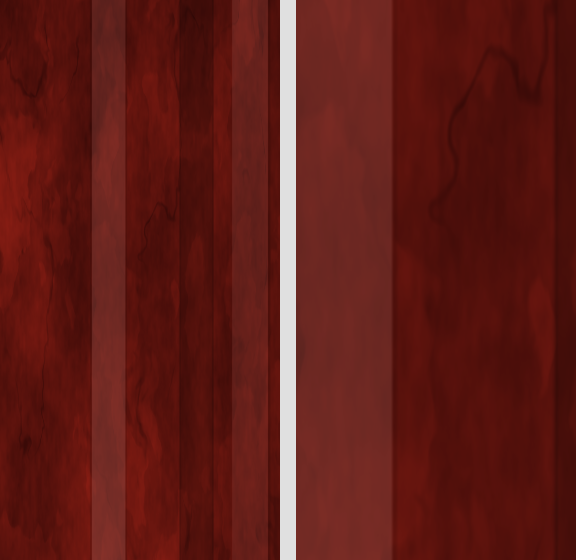
Left: the whole. Right: its middle third, enlarged.
A Shadertoy shader for this texture:

```glsl
// Dark red polished wood with upright bands: two pale, two deep, over a plain ground.
// Grain is vertically stretched, warped value noise: broad tone, ragged
// flame figure, thin dark streaks and fine fibres.

float hash(vec2 p) {
    return fract(sin(dot(p, vec2(127.1, 311.7))) * 43758.5453);
}

float noise(vec2 p) {
    vec2 i = floor(p), f = fract(p);
    f = f * f * (3.0 - 2.0 * f);
    return mix(mix(hash(i), hash(i + vec2(1, 0)), f.x),
               mix(hash(i + vec2(0, 1)), hash(i + vec2(1, 1)), f.x), f.y);
}

float fbm(vec2 p) {
    float sum = 0.0, amp = 0.5;
    for (int i = 0; i < 5; i++) {
        sum += amp * noise(p);
        p = mat2(1.9, 0.25, -0.25, 1.9) * p + 17.3;
        amp *= 0.5;
    }
    return sum / 0.97;
}

// Soft-edged upright band between two x positions
float band(float x, float left, float right) {
    float soft = max(0.0025, 0.7 / iResolution.x);
    return smoothstep(left - soft, left + soft, x)
         - smoothstep(right - soft, right + soft, x);
}

void mainImage(out vec4 fragColor, in vec2 fragCoord) {
    vec2 uv = fragCoord / iResolution.xy;
    vec2 p = vec2(uv.x, uv.y * 2.0);

    // Warp the grain so that the figure wanders sideways
    vec2 warp = vec2(fbm(p * vec2(5.0, 3.0)), fbm(p * vec2(6.0, 2.5) + 40.0)) - 0.5;
    vec2 q = p + warp * vec2(0.13, 0.4);

    // Broad tone and a bright flame high on the left
    float tone = fbm(q * vec2(7.0, 2.2) + 8.0);
    vec2 toFlame = (uv - vec2(0.06, 0.68)) / vec2(0.11, 0.14);
    float glow = exp(-dot(toFlame, toFlame));
    float figure = fbm(q * vec2(13.0, 3.2) + 21.0);
    float flame = smoothstep(0.53, 0.59, figure + 0.12 * glow);

    // Thin dark streaks along a noise contour, broken into patches
    float contour = abs(fbm(q * vec2(9.0, 2.0) + 63.0) - 0.5);
    float streak = (1.0 - smoothstep(0.0, 0.03, contour))
                 * smoothstep(0.42, 0.62, fbm(p * vec2(6.0, 4.0) + 90.0));

    // Fine fibres and mottling
    float fibre = noise(p * vec2(150.0, 14.0)) - 0.5;
    float mottle = fbm(p * vec2(65.0, 22.0) + 5.0) - 0.5;

    float light = 0.42 + 1.15 * (tone - 0.5) + 0.20 * flame + 0.16 * glow * flame
                - 0.26 * streak + 0.10 * fibre + 0.32 * mottle;
    light += 0.10 * (1.0 - smoothstep(0.1, 0.45, uv.y)) * (1.0 - uv.x);
    light -= 0.12 * smoothstep(0.82, 1.0, uv.y);

    vec3 wood = mix(vec3(0.25, 0.045, 0.032), vec3(0.50, 0.105, 0.07), clamp(light, -0.1, 1.15));

    // Deep bands darken the wood
    float deep = band(uv.x, 0.642, 0.762) + 0.6 * band(uv.x, 0.957, 1.1);
    wood *= 1.0 - 0.23 * deep;
    wood *= 1.0 - 0.06 * band(uv.x, 0.762, 0.828);

    // Pale bands veil it, the left one brightening downwards
    vec3 veil = vec3(0.55, 0.32, 0.30);
    float paleLeft = band(uv.x, 0.328, 0.448);
    float paleRight = band(uv.x, 0.829, 0.957);
    wood = mix(wood, veil, paleLeft * mix(0.40, 0.27, uv.y));
    wood = mix(wood, veil, paleRight * mix(0.19, 0.25, uv.y));

    // Faint dark seams beside the bands
    float seams = band(uv.x, 0.321, 0.328) + band(uv.x, 0.448, 0.454)
                + band(uv.x, 0.639, 0.645) + band(uv.x, 0.758, 0.764)
                + band(uv.x, 0.957, 0.966);
    wood *= 1.0 - 0.12 * seams;

    fragColor = vec4(wood, 1.0);
}
```
